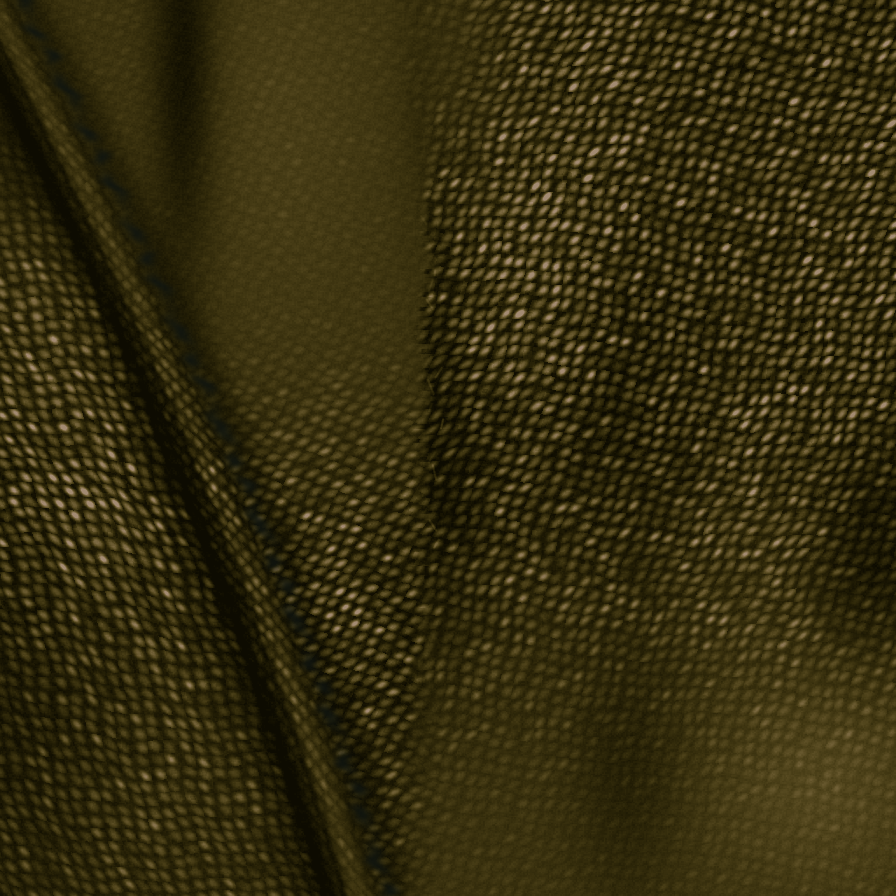
Reproduce this texture procedurally as a WebGL 2 fragment shader.

```glsl
#version 300 es
precision highp float;
uniform vec2 u_resolution;
out vec4 outColor;

float hash(vec2 p) {
  return fract(sin(dot(p, vec2(41.3, 289.1))) * 4375.85);
}

vec2 rotate(vec2 p, float angle) {
  float c = cos(angle), s = sin(angle);
  return mat2(c, -s, s, c) * p;
}

// Soft elliptical patch of light or shade
float glow(vec2 p, vec2 center, vec2 radius) {
  vec2 d = (p - center) / radius;
  return exp(-dot(d, d));
}

float band(float x, float center, float width) {
  float d = (x - center) / width;
  return exp(-d * d);
}

float segment(vec2 p, vec2 a, vec2 b) {
  vec2 ab = b - a;
  return length(p - a - ab * clamp(dot(p - a, ab) / dot(ab, ab), 0.0, 1.0));
}

vec2 bend(vec2 p) {
  return p + 0.006 * vec2(sin(p.y * 13.0 + p.x * 5.0), sin(p.x * 14.0 - p.y * 6.0))
           + 0.0016 * vec2(sin(p.y * 61.0 + p.x * 33.0), sin(p.x * 73.0 + p.y * 20.0));
}

// Slanted knots on a sheared, uneven thread grid, roughly zero on average
float weave(vec2 p, float angle, vec2 count, float lean, float slant) {
  vec2 q = rotate(bend(p), angle) * count;
  q.x -= lean * q.y;
  vec2 cell = floor(q), f = fract(q) - 0.5;
  f += 0.3 * (vec2(hash(cell + 7.0), hash(cell + 19.0)) - 0.5);
  f.x -= slant * f.y;
  float knot = 1.0 - smoothstep(0.05, 0.62, length(f * vec2(1.15, 0.95)));
  float shine = hash(cell);
  float thread = 0.25 * (hash(vec2(cell.x, 2.0)) + hash(vec2(4.0, cell.y)) - 1.0);
  float fiber = 0.3 * (hash(floor(q * 3.0)) - 0.5);
  return knot * (0.8 + 0.8 * shine + thread) + 0.9 * pow(knot, 3.0) * pow(shine, 6.0) + fiber - 0.54;
}

float leftPanel(vec2 p, float s) {
  float v = 0.22 + 0.07 * glow(p, vec2(0.07, 0.61), vec2(0.09, 0.14))
    + 0.06 * glow(p, vec2(0.11, 0.42), vec2(0.08, 0.11))
    - 0.06 * glow(p, vec2(0.02, 0.83), vec2(0.07, 0.09))
    - 0.07 * glow(p, vec2(0.0, 0.18), vec2(0.12, 0.2))
    + 0.02 * glow(p, vec2(0.19, 0.14), vec2(0.08, 0.13));
  v *= 1.0 - 0.4 * band(s, -0.04, 0.035);
  float focus = mix(0.65, 1.05, band(p.y, 0.46, 0.24)) * (1.0 - 0.6 * smoothstep(0.65, 0.85, p.y));
  return v * (1.0 + focus * weave(p, -0.04, vec2(62.0, 70.0), -0.25, -0.3));
}

float middlePanel(vec2 p, float s) {
  float v = 0.235 - 0.16 * glow(p, vec2(0.205, 0.93), vec2(0.035, 0.24))
    + 0.05 * glow(p, vec2(0.32, 0.87), vec2(0.1, 0.22))
    + 0.02 * glow(p, vec2(0.36, 0.4), vec2(0.09, 0.16))
    - 0.04 * glow(p, vec2(0.47, 0.25), vec2(0.05, 0.2))
    - 0.05 * glow(p, vec2(0.475, 0.9), vec2(0.03, 0.2));
  v *= 1.0 - 0.4 * band(s, 0.045, 0.025);
  float focus = 0.1 + 0.95 * (1.0 - smoothstep(0.35, 0.66, p.y));
  focus *= mix(0.55, 1.0, smoothstep(0.0, 0.28, p.y));
  return v * (1.0 + focus * weave(p, -0.42, vec2(66.0, 70.0), 0.1, 0.4));
}

float rightPanel(vec2 p, float inside) {
  float v = 0.235 + 0.06 * glow(p, vec2(0.64, 0.87), vec2(0.1, 0.2))
    + 0.06 * glow(p, vec2(0.58, 0.67), vec2(0.08, 0.13))
    + 0.03 * glow(p, vec2(0.95, 0.8), vec2(0.12, 0.2))
    - 0.06 * glow(p, vec2(0.7, 0.54), vec2(0.08, 0.18))
    - 0.04 * glow(p, vec2(0.53, 0.43), vec2(0.06, 0.15))
    - 0.08 * glow(p, vec2(0.7, 0.13), vec2(0.06, 0.14))
    - 0.12 * glow(p, vec2(0.98, 0.38), vec2(0.07, 0.11))
    + 0.05 * glow(p, vec2(0.84, 0.43), vec2(0.08, 0.14))
    + 0.1 * glow(p, vec2(0.92, 0.13), vec2(0.12, 0.12));
  v -= 0.09 * band(inside, 0.01, 0.04) * band(p.y, 0.5, 0.25);
  float focus = 0.15 + 0.95 * smoothstep(0.05, 0.55, p.y + 0.12 * (0.7 - p.x));
  focus *= 1.0 - 0.7 * glow(p, vec2(0.49, 0.96), vec2(0.07, 0.16));
  return v * (1.0 + focus * weave(p, -0.1, vec2(66.0, 68.0), 0.15, 0.4));
}

// Rounded cord covered in the same cloth
float piping(vec2 p, float s) {
  float ridge = 0.1 + 0.15 * band(s, 0.004, 0.016) - 0.06 * band(s, -0.012, 0.004);
  float focus = 0.2 + 0.6 * band(p.y, 0.43, 0.25);
  return ridge * (1.0 + focus * weave(vec2(s, p.y), 0.5, vec2(80.0, 74.0), 0.0, 0.2));
}

void main() {
  vec2 p = gl_FragCoord.xy / u_resolution;
  float s = p.x - (0.397 - 0.297 * p.y - 0.114 * p.y * p.y);

  // Frayed fold, softer toward both ends
  float fray = 0.014 * (hash(vec2(floor(p.y * 190.0), 3.0)) - 0.5) + 0.004 * sin(p.y * 47.0);
  float inside = p.x - (0.473 + 0.012 * (p.y - 0.5) + fray * band(p.y, 0.55, 0.3));
  float soft = 0.009 + 0.05 * smoothstep(0.75, 1.0, p.y) + 0.03 * (1.0 - smoothstep(0.1, 0.4, p.y));
  float v = mix(middlePanel(p, s), rightPanel(p, inside), smoothstep(-soft, soft, inside));

  // Seam, cord and the shadow beside it
  v = mix(leftPanel(p, s), v, smoothstep(-0.004, 0.004, s));
  v = mix(v, piping(p, s), smoothstep(-0.034, -0.026, s) * (1.0 - smoothstep(0.022, 0.032, s)));
  v *= 1.0 - 0.7 * band(s, -0.033, 0.01);

  // Loose fibres along the fold
  for (int i = 0; i < 24; i++) {
    float k = float(i), r = hash(vec2(k, 5.0));
    vec2 a = vec2(0.46 + 0.035 * r, 0.37 + 0.019 * k);
    vec2 b = a + vec2(0.007 * sin(k * 2.4), 0.004 + 0.012 * hash(vec2(k, 9.0)));
    v += 0.18 * r * r * (1.0 - smoothstep(0.0003, 0.002, segment(p, a, b)));
  }

  // Fine grain
  v += 0.035 * (hash(floor(p * 512.0)) - 0.5) + 0.015 * (hash(floor(p * 230.0)) - 0.5);
  v = clamp(v, 0.05, 0.64);
  vec3 color = vec3(v, 0.85 * v, 1.1 * v * v);

  // Dark blue-green stitches, unevenly spaced
  float stitch = 0.6 + 0.4 * sin(p.y * 170.0 + 1.5 * sin(p.y * 53.0));
  float wander = 0.004 * sin(p.y * 115.0) + 0.002 * sin(p.y * 290.0);
  float thread = band(s, 0.037 + wander, 0.009) * stitch;
  color = mix(color, vec3(0.06, 0.08, 0.06), 0.85 * thread);
  outColor = vec4(color, 1.0);
}
```
